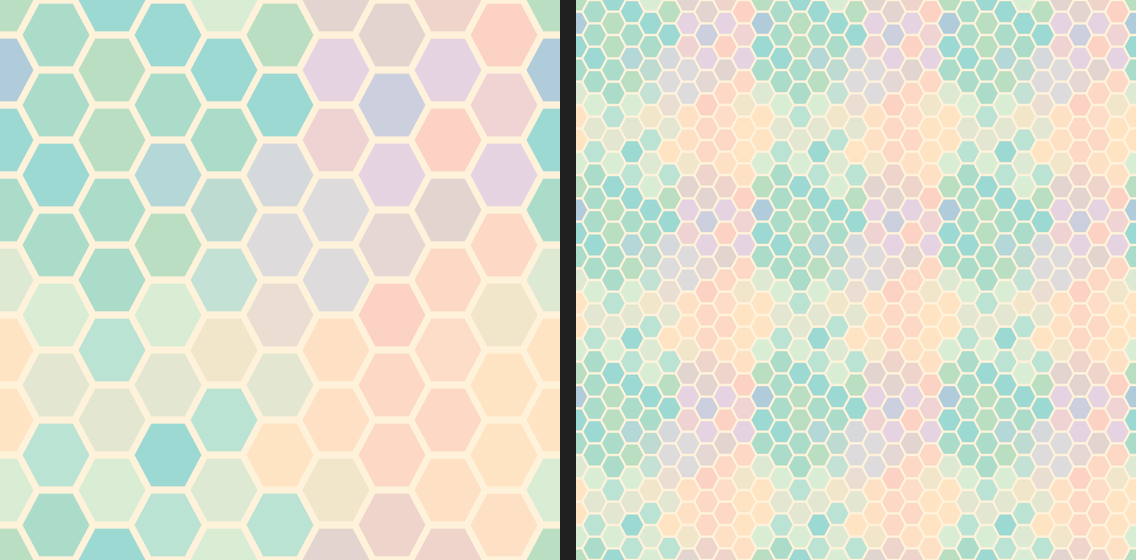
Left, the tile; right, the same tile 3 across and 3 down.
Write a WebGL 1 fragment shader that draws this pattern.

```glsl
precision highp float;

uniform vec2 u_resolution;

const float TAU = 6.2831853;
const vec2 REPEATS = vec2(5.0, 8.0);   // column pairs across, cells down
const float FILL = 0.897;              // share of each cell inside the grout
const float HUE_COUNT = 13.0;
const vec3 GROUT = vec3(1.0, 0.949, 0.859);
const vec3 GREY = vec3(0.867, 0.859, 0.863);

float hash(vec2 p) {
  vec3 q = fract(vec3(p.xyx) * vec3(0.1031, 0.1030, 0.0973));
  q += dot(q, q.yzx + 33.33);
  return fract((q.x + q.y) * q.z);
}

// Pastel stops around a closed ring
vec3 pastel(float stop) {
  float i = mod(stop, HUE_COUNT);
  if (i < 0.5) return vec3(0.886, 0.835, 0.816);    // mauve
  if (i < 1.5) return vec3(0.984, 0.824, 0.765);    // pink
  if (i < 2.5) return vec3(0.902, 0.827, 0.886);    // lilac
  if (i < 3.5) return vec3(0.690, 0.800, 0.859);    // blue
  if (i < 4.5) return vec3(0.792, 0.835, 0.863);    // blue grey
  if (i < 5.5) return vec3(0.616, 0.851, 0.827);    // teal
  if (i < 6.5) return vec3(0.729, 0.871, 0.757);    // green
  if (i < 7.5) return vec3(0.616, 0.851, 0.827);    // teal
  if (i < 8.5) return vec3(0.851, 0.929, 0.835);    // pale green
  if (i < 9.5) return vec3(0.890, 0.902, 0.816);    // khaki
  if (i < 10.5) return vec3(1.000, 0.894, 0.765);   // cream yellow
  if (i < 11.5) return vec3(0.992, 0.867, 0.784);   // peach
  return vec3(0.984, 0.824, 0.765);                 // pink
}

// Flat-topped hexagon gauge: 1 on the cell border
float hexGauge(vec2 offset, vec2 halfSize) {
  vec2 q = abs(offset) / halfSize;
  return max(q.y, q.x + 0.5 * q.y);
}

// Hues swirl around the middle, with a random step per cell
vec3 cellColor(vec2 id) {
  vec2 center = id / REPEATS;
  vec2 swirl = sin(TAU * (center - vec2(0.5, 0.53))) - vec2(0.31, 0.25);
  float hue = atan(swirl.y, swirl.x) / TAU * HUE_COUNT;
  hue += 2.4 * (hash(id * 2.0 + 7.0) - 0.5);

  // Half steps blend two neighbouring stops equally
  hue = floor(hue * 2.0 + 0.5) * 0.5;
  float low = floor(hue);
  vec3 color = mix(pastel(low), pastel(low + 1.0), hue - low);

  // Colours fade to grey at the heart of the swirl
  vec2 nearness = cos(TAU * (center - vec2(0.55, 0.57)));
  float fade = smoothstep(0.65, 0.93, 0.5 * (nearness.x + nearness.y));
  return mix(color, GREY, fade);
}

void main() {
  vec2 uv = gl_FragCoord.xy / u_resolution;
  vec2 grid = uv * REPEATS;
  vec2 halfSize = vec2(1.0 / 3.0, 0.5);

  // Nearest center of two interleaved rectangular lattices
  vec2 evenId = floor(grid + 0.5);
  vec2 oddId = floor(grid) + 0.5;
  float evenGauge = hexGauge(grid - evenId, halfSize);
  float oddGauge = hexGauge(grid - oddId, halfSize);
  vec2 id = evenGauge < oddGauge ? evenId : oddId;
  float gauge = min(evenGauge, oddGauge);

  // Fill and smoothed grout edge
  float blur = 0.6 * 16.0 / min(u_resolution.x, u_resolution.y);
  float grout = smoothstep(FILL - blur, FILL + blur, gauge);
  vec3 color = mix(cellColor(mod(id, REPEATS)), GROUT, grout);
  gl_FragColor = vec4(color, 1.0);
}
```
